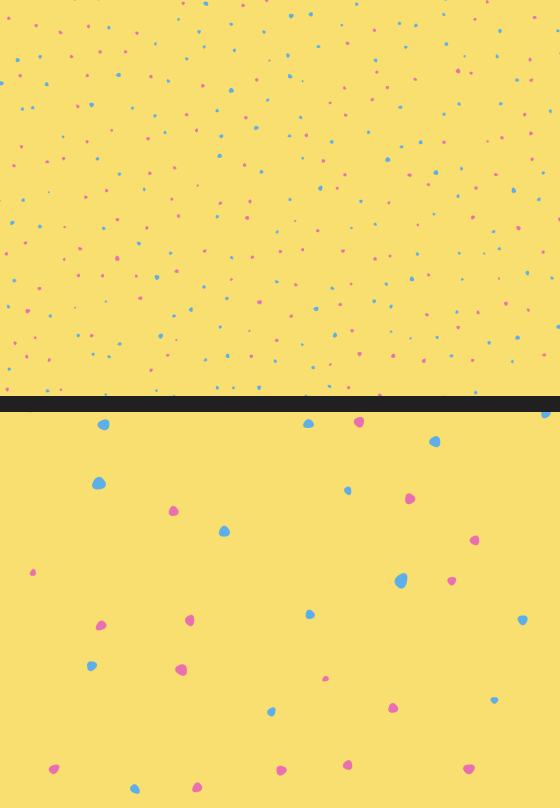
Top: the whole. Bottom: its middle third, enlarged.
Reproduce this pattern procedurally as a Shadertoy shader.

```glsl
#define ROWS 14.0            // dot rows per canvas height
#define JITTER 0.35          // largest offset from a cell centre, in cells
#define DOT_RADIUS 0.0041    // typical radius, in canvas heights
#define RADIUS_SPREAD 0.0020 // rare smaller and larger dots
#define STRETCH 0.14         // largest elongation of a dot
#define WOBBLE 0.08          // unevenness of the outline
#define COLOUR_MIXING 0.6    // 0 alternates colours, 1 is fully random
#define EDGE_PIXELS 0.75     // half width of the soft edge
#define YELLOW vec3(0.976, 0.871, 0.439)
#define PINK vec3(0.915, 0.435, 0.690)
#define BLUE vec3(0.360, 0.685, 0.915)

const float TAU = 6.28318;

// Integer hash: four random values in 0..1 per cell and seed
vec4 hash4(ivec2 cell, uint seed) {
    uvec4 v = uvec4(uvec2(cell + 1024), seed, seed + 7u);
    v = v * 1664525u + 1013904223u;
    for (int i = 0; i < 2; i++) {
        v.x += v.y * v.w;
        v.y += v.z * v.x;
        v.z += v.x * v.y;
        v.w += v.y * v.z;
        v ^= v >> 16u;
    }
    return vec4(v >> 8u) / 16777216.0;
}

// Approximate signed distance to a turned, slightly uneven ellipse
float blobDistance(vec2 p, float radius, float angle, float stretch, float phase) {
    float c = cos(angle), s = sin(angle);
    p = mat2(c, -s, s, c) * p;
    p *= vec2(1.0 - stretch, 1.0 + stretch);
    float theta = atan(p.y, p.x + 1e-6);
    return length(p) - radius * (1.0 + WOBBLE * sin(3.0 * theta + phase));
}

void mainImage(out vec4 fragColor, in vec2 fragCoord) {
    // Staggered grid, one dot per cell
    vec2 grid = fragCoord / iResolution.y * ROWS + vec2(0.0, 0.35);
    float row = floor(grid.y);
    grid.x += 0.5 * mod(row, 2.0);
    ivec2 cell = ivec2(floor(grid));
    vec4 place = hash4(cell, 3u);
    vec4 form = hash4(cell, 19u);

    // Scattered position and varied size
    vec2 centre = 0.5 + JITTER * (2.0 * place.xy - 1.0);
    vec2 p = (fract(grid) - centre) / ROWS;
    float sizeBias = 2.0 * place.z - 1.0;
    float radius = DOT_RADIUS + RADIUS_SPREAD * sizeBias * sizeBias * sizeBias;
    float d = blobDistance(p, radius, TAU * form.x, STRETCH * form.y, TAU * form.z);

    // Mostly alternating colours with random exceptions
    float alternating = float((cell.x + cell.y) & 1);
    float pick = place.w < COLOUR_MIXING ? step(0.5, form.w) : alternating;
    vec3 dotColour = mix(PINK, BLUE, pick);

    float edge = EDGE_PIXELS / iResolution.y;
    float coverage = 1.0 - smoothstep(-edge, edge, d);
    fragColor = vec4(mix(YELLOW, dotColour, coverage), 1.0);
}
```
